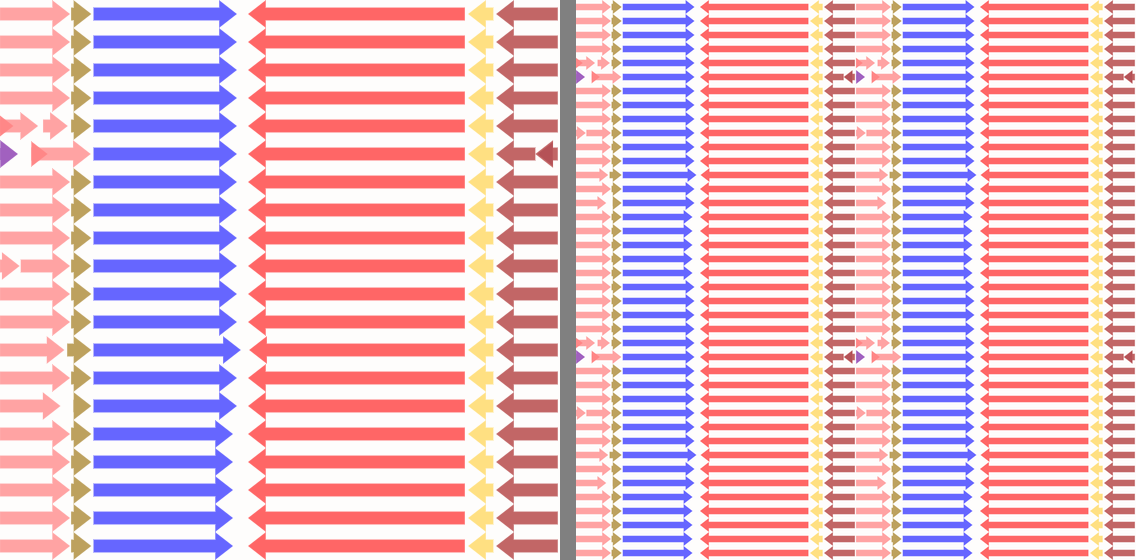
Left: one tile. Right: repeated 2 by 2.
Reproduce this pattern procedurally as a three.js fragment shader.

```glsl
varying vec2 vUv;

const float ROWS = 20.0;
const float SHAFT_HALF = 0.0115;
const vec2 HEAD = vec2(0.0315, 0.0245); // length, half height

const vec3 PAPER = vec3(0.995, 0.993, 0.99);
const vec3 PINK = vec3(1.0, 0.64, 0.64);
const vec3 ROSE = vec3(1.0, 0.53, 0.53);
const vec3 TAN = vec3(0.74, 0.63, 0.37);
const vec3 BLUE = vec3(0.4, 0.4, 1.0);
const vec3 RED = vec3(1.0, 0.4, 0.4);
const vec3 YELLOW = vec3(1.0, 0.88, 0.51);
const vec3 BROWN = vec3(0.76, 0.4, 0.4);
const vec3 MAROON = vec3(0.71, 0.32, 0.34);
const vec3 PURPLE = vec3(0.63, 0.38, 0.75);

// Signed distance to a horizontal arrow running from tail to tip
float arrowDistance(vec2 p, float tail, float tip) {
  float behind = (tip - p.x) * sign(tip - tail);
  float len = abs(tip - tail);
  float y = abs(p.y);
  float headLen = min(HEAD.x, len);
  float shaft = max(y - SHAFT_HALF, max(0.8 * headLen - behind, behind - len));
  float slope = (y * HEAD.x - behind * HEAD.y) / length(HEAD);
  float head = max(max(behind - headLen, slope), y - HEAD.y);
  return min(shaft, head);
}

vec3 drawArrow(vec3 base, vec3 ink, vec2 p, float tail, float tip, float aa) {
  return mix(base, ink, 1.0 - smoothstep(-aa, aa, arrowDistance(p, tail, tip)));
}

bool isRow(float row, float index) {
  return abs(row - index) < 0.5;
}

// Pink and tan arrows, broken or shifted in a few rows
vec3 drawLeft(vec3 col, vec2 p, float row, float aa) {
  if (isRow(row, 14.0)) {
    col = drawArrow(col, PURPLE, p, 0.0, 0.032, aa);
    col = drawArrow(col, PINK, p, 0.056, 0.162, aa);
    return drawArrow(col, ROSE, p, 0.056, 0.085, aa);
  }
  float start = 0.0;
  float tip = 0.125;
  float tanTail = 0.127;
  if (isRow(row, 15.0)) {
    col = drawArrow(col, PINK, p, 0.0, 0.068, aa);
    col = drawArrow(col, ROSE, p, 0.0, 0.024, aa);
    start = 0.077;
    tip = 0.121;
  }
  if (isRow(row, 10.0)) {
    col = drawArrow(col, PINK, p, 0.0, 0.035, aa);
    start = 0.037;
  }
  if (isRow(row, 7.0)) {
    tip = 0.115;
    tanTail = 0.12;
  }
  if (isRow(row, 5.0)) {
    tip = 0.108;
    tanTail = 0.131;
  }
  col = drawArrow(col, PINK, p, start, tip, aa);
  return drawArrow(col, TAN, p, tanTail, 0.163, aa);
}

// Blue arrows, shorter in the lowest rows
vec3 drawMiddle(vec3 col, vec2 p, float row, float aa) {
  float blueTip = row < 4.5 ? 0.416 : 0.423;
  float redTip = 0.443;
  if (isRow(row, 7.0)) {
    blueTip = 0.43;
    redTip = 0.445;
  }
  col = drawArrow(col, BLUE, p, 0.167, blueTip, aa);
  return drawArrow(col, RED, p, 0.83, redTip, aa);
}

// Yellow and brown arrows, the brown one split in one row
vec3 drawRight(vec3 col, vec2 p, float row, float aa) {
  col = drawArrow(col, YELLOW, p, 0.881, 0.836, aa);
  bool split = isRow(row, 14.0);
  col = drawArrow(col, BROWN, p, split ? 0.956 : 0.996, 0.886, aa);
  if (split) {
    col = drawArrow(col, BROWN, p, 0.996, 0.956, aa);
    col = drawArrow(col, MAROON, p, 0.987, 0.96, aa);
  }
  return col;
}

void main() {
  float aa = 0.7 * max(fwidth(vUv.x), fwidth(vUv.y));
  float row = floor(vUv.y * ROWS);
  vec2 p = vec2(vUv.x, (fract(vUv.y * ROWS) - 0.5) / ROWS);

  vec3 col = drawLeft(PAPER, p, row, aa);
  col = drawMiddle(col, p, row, aa);
  col = drawRight(col, p, row, aa);
  gl_FragColor = vec4(col, 1.0);
}
```
